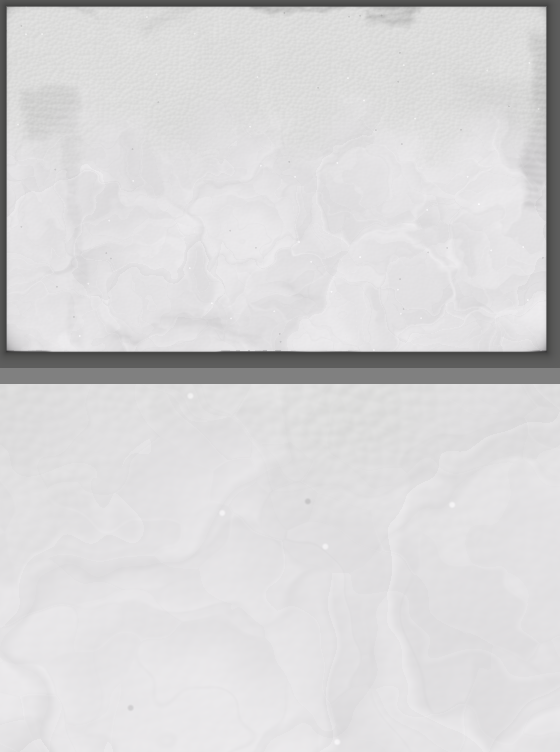
Top, the full canvas; bottom, a detail of the centre.
Reproduce this texture procedurally as a WebGL 1 fragment shader.

```glsl
precision highp float;
// Pale crumpled paper with a grainy top, grey smudges and a drop shadow on a dark grey ground.
uniform vec2 u_resolution;

const vec3 GROUND = vec3(0.372, 0.372, 0.370);
const vec3 PAPER_SMOOTH = vec3(0.893, 0.888, 0.895);
const vec3 PAPER_ROUGH = vec3(0.864, 0.864, 0.861);
const vec2 PAPER_MIN = vec2(0.018, 0.044);    // lower left, in canvas heights
const vec2 PAPER_INSET = vec2(0.037, 0.018);  // right and top margins
const float SHADOW_DEPTH = 0.13;
const float SHADOW_SPREAD = 0.014;
const float ROUGH_START = 0.52;
const float ROUGH_FULL = 0.76;
const float FACET_CONTRAST = 0.034;
const float CREASE_CONTRAST = 0.016;
const float GRAIN_SCALE = 105.0;
const float GRAIN_CONTRAST = 0.034;
const float SPECK_SCALE = 26.0;

float hash(vec2 p) {
  return fract(sin(dot(p, vec2(127.1, 311.7))) * 43758.5453);
}

mat2 turn(float a) {
  return mat2(cos(a), sin(a), -sin(a), cos(a));
}

// Nearest cell: offset to its centre (xy), gap to the second nearest (z), random id (w)
vec4 cells(vec2 p) {
  vec2 base = floor(p);
  float near = 9.0;
  float second = 9.0;
  vec4 cell = vec4(0.0);
  for (int j = -1; j <= 1; j++) {
    for (int i = -1; i <= 1; i++) {
      vec2 id = base + vec2(float(i), float(j));
      vec2 offset = id + vec2(hash(id), hash(id + 37.3)) - p;
      float dist = length(offset);
      if (dist < near) {
        second = near;
        near = dist;
        cell = vec4(offset, 0.0, hash(id + 71.9));
      } else {
        second = min(second, dist);
      }
    }
  }
  cell.z = second - near;
  return cell;
}

// Layered sines that bend straight fold lines
vec2 ripple(vec2 p) {
  vec2 w = vec2(0.0);
  float size = 0.030;
  for (int i = 0; i < 4; i++) {
    p = turn(1.1) * p;
    w += size * sin(p.yx * 0.6 / size + float(i) * 2.3);
    size *= 0.5;
  }
  return w;
}

// Tilted facets with thin lit creases, at three sizes
float crumple(vec2 p) {
  float light = 0.0;
  float scale = 4.5;
  float weight = 1.0;
  vec2 q = p + ripple(p);
  for (int i = 0; i < 3; i++) {
    q = turn(0.75) * q + 3.7;
    vec4 c = cells(q * scale * vec2(1.0, 0.72));
    float a = 6.2832 * c.w;
    float tilt = dot(c.xy, vec2(cos(a), sin(a)));
    float soft = smoothstep(0.0, 0.12, c.z);
    float crease = (1.0 - smoothstep(0.0, 0.10, c.z)) * sin(a * 3.0);
    light += weight * (FACET_CONTRAST * tilt * soft + CREASE_CONTRAST * crease);
    scale *= 2.1;
    weight *= 0.68;
  }
  return light;
}

// Soft turned rectangle, 1 inside and 0 outside
float smudge(vec2 p, vec2 centre, vec2 halfSize, float angle, float blur) {
  vec2 q = abs(turn(-angle) * (p - centre)) - halfSize;
  float d = length(max(q, 0.0)) + min(max(q.x, q.y), 0.0);
  return 1.0 - smoothstep(-blur, blur, d);
}

float smudges(vec2 p) {
  vec2 q = p + 0.35 * ripple(p * 1.7);
  float s = 0.055 * smudge(q, vec2(0.135, 0.695), vec2(0.07, 0.06), 0.0, 0.020);
  s += 0.025 * smudge(q, vec2(0.205, 0.35), vec2(0.018, 0.28), 0.03, 0.010);
  s += 0.080 * smudge(q, vec2(1.470, 0.68), vec2(0.032, 0.24), -0.06, 0.020);
  s += 0.130 * smudge(q, vec2(1.060, 0.952), vec2(0.055, 0.010), 0.16, 0.018);
  s += 0.120 * smudge(q, vec2(0.860, 0.982), vec2(0.28, 0.008), -0.02, 0.010);
  s += 0.045 * smudge(q, vec2(0.450, 0.95), vec2(0.07, 0.018), 0.6, 0.030);
  s += 0.090 * smudge(q, vec2(0.215, 0.970), vec2(0.035, 0.004), -0.1, 0.014);
  s += 0.050 * smudge(q, vec2(0.570, 0.115), vec2(0.13, 0.018), -0.2, 0.030);
  s += 0.055 * smudge(q, vec2(0.340, 0.085), vec2(0.05, 0.012), -0.5, 0.022);
  s += 0.050 * smudge(q, vec2(0.810, 0.210), vec2(0.03, 0.008), -0.4, 0.025);
  s += 0.032 * smudge(q, vec2(1.330, 0.73), vec2(0.11, 0.05), -0.25, 0.045);
  return s * (0.85 + 0.15 * sin(p.y * 310.0 + 4.0 * sin(p.x * 9.0)));
}

void main() {
  vec2 p = gl_FragCoord.xy / u_resolution.y;
  float pixel = 1.0 / u_resolution.y;
  vec2 paperMax = vec2(u_resolution.x / u_resolution.y, 1.0) - PAPER_INSET;
  vec2 middle = 0.5 * (PAPER_MIN + paperMax);
  vec2 halfSize = 0.5 * (paperMax - PAPER_MIN);
  vec2 q = abs(p - middle) - halfSize;
  float edge = length(max(q, 0.0)) + min(max(q.x, q.y), 0.0);

  // Ground and shadow
  vec3 ground = GROUND - SHADOW_DEPTH * exp(-max(edge, 0.0) / SHADOW_SPREAD);

  // Paper: folds below, grain above
  float rough = smoothstep(ROUGH_START, ROUGH_FULL, p.y + 1.5 * ripple(p).x);
  vec3 paper = mix(PAPER_SMOOTH, PAPER_ROUGH, rough);
  paper += crumple(p) * mix(1.0, 0.25, rough);
  vec2 g = p * GRAIN_SCALE * vec2(0.8, 1.0);
  float relief = length(cells(g).xy) - length(cells(g + vec2(0.3, -0.4)).xy);
  paper += GRAIN_CONTRAST * relief * mix(0.22, 1.0, rough);

  // Sparse light and dark specks
  vec4 c = cells(p * SPECK_SCALE);
  float dot1 = 1.0 - smoothstep(0.03, 0.10, length(c.xy));
  paper += dot1 * (0.07 * step(0.94, c.w) - 0.09 * step(c.w, 0.04));

  // Smudges, dirty corners and ragged lower edge
  paper -= smudges(p);
  vec2 inside = max(-q, 0.0);
  float low = 1.0 - smoothstep(0.1, 0.5, p.y);
  paper -= mix(0.18, 0.32, low) * exp(-(inside.x + inside.y) / mix(0.016, 0.026, low));
  float patchy = smoothstep(0.1, 0.6, sin(p.x * 8.0 + 1.9) + 0.5 * sin(p.x * 21.0));
  float ragged = 0.003 + 0.004 * cells(vec2(p.x * 55.0, 2.0)).w;
  paper -= 0.34 * patchy * (1.0 - smoothstep(0.0, ragged, p.y - PAPER_MIN.y));
  paper -= 0.06 * exp(edge / 0.004);

  gl_FragColor = vec4(mix(paper, ground, smoothstep(-pixel, pixel, edge)), 1.0);
}
```
